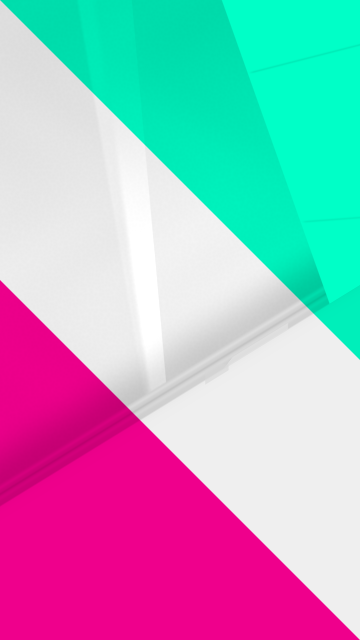
Give the GLSL for this background, as a WebGL 2 fragment shader.

```glsl
#version 300 es
precision highp float;

#define MINT vec3(0.0, 1.0, 0.78)
#define MAGENTA vec3(1.0, 0.0, 0.585)
#define PAPER 0.937
#define STRIPE_WIDTH 0.7778
#define SKIRT_START 1.407
#define SKIRT_SLOPE 0.615
#define SKIRT_HEIGHT 0.062
#define SHADE_REACH 0.20
#define GRAIN 0.012

uniform vec2 u_resolution;
out vec4 fragColor;

// Antialiased step: 0 for negative distance, 1 for positive
float edge(float d) {
    float w = 0.8 / u_resolution.x;
    return smoothstep(-w, w, d);
}

// Soft ridge centred on zero
float ridge(float d, float width) {
    return exp(-d * d / (width * width));
}

vec2 hash2(vec2 c) {
    return fract(sin(vec2(dot(c, vec2(127.1, 311.7)), dot(c, vec2(269.5, 183.3)))) * 4375.85);
}

// Cellular noise: distance to the nearest scattered point
float cells(vec2 p) {
    vec2 base = floor(p), f = fract(p);
    float nearest = 1.0;
    for (int j = -1; j <= 1; j++)
        for (int i = -1; i <= 1; i++) {
            vec2 o = vec2(i, j);
            nearest = min(nearest, length(o + hash2(base + o) - f));
        }
    return nearest;
}

// Plaster wall with a tapering beam of light
float wallLight(vec2 p, float height) {
    float left = p.x - (0.215 + 0.17 * p.y);
    float inner = p.x - (0.262 + 0.138 * p.y);
    float right = p.x - (0.366 + 0.09 * p.y);

    float leftWall = mix(0.865, 0.925, smoothstep(0.0, 0.85, p.y));
    float rightWall = mix(0.86, 0.945, smoothstep(0.0, 0.65, p.y));
    float light = mix(leftWall, rightWall, edge(right));
    light += GRAIN * (cells(p * 110.0) - 0.45);
    light += 0.004 * sin(p.x * 17.0 + 3.0 * sin(p.y * 9.0));

    // Darkening towards the skirting
    float shade = 1.0 - smoothstep(SKIRT_HEIGHT, SKIRT_HEIGHT + SHADE_REACH, height);
    light -= 0.15 * pow(shade, 1.5);

    // Outer glow and bright core of the beam
    float outer = smoothstep(-0.006, 0.006, left) * (1.0 - edge(right));
    float core = smoothstep(-0.012, 0.012, inner) * (1.0 - edge(right));
    float glow = smoothstep(0.1, 0.75, p.y);
    light += outer * mix(0.045, 0.02, glow);
    light += core * mix(-0.02, 0.075, glow);
    light -= 0.015 * ridge(inner, 0.008) * glow;
    return min(light, 1.0);
}

// Moulded skirting: a capped band with grooves
float skirtLight(vec2 p, float height) {
    float light = mix(0.79, 0.82, smoothstep(0.1, 0.6, p.x));
    light += 0.045 * ridge(height - 0.052, 0.006);
    light -= 0.05 * ridge(height - 0.034, 0.004);
    light += 0.03 * ridge(height - 0.022, 0.006);
    return light;
}

// Smooth panel with two thin seams
float panelLight(vec2 p, float side) {
    float upperSeam = p.y - (0.201 - 0.255 * (p.x - 0.70));
    float lowerSeam = p.y - (0.616 - 0.075 * (p.x - 0.845));
    float seams = ridge(upperSeam, 0.003) + 0.8 * ridge(lowerSeam, 0.003);
    return 1.0 - 0.07 * seams * smoothstep(0.0, 0.02, side);
}

void main() {
    // Width is one unit, y runs down from the top
    vec2 p = vec2(gl_FragCoord.x, u_resolution.y - gl_FragCoord.y) / u_resolution.x;
    float height = SKIRT_START - SKIRT_SLOPE * p.x - p.y;
    float panelSide = p.x - (0.616 + 0.355 * p.y);

    // Floor
    float light = PAPER - 0.02 * exp(-max(-height, 0.0) * 60.0);

    // Skirting, then the wall above it
    float room = edge(height);
    light = mix(light, skirtLight(p, height), smoothstep(-0.003, 0.004, height));
    light = mix(light, wallLight(p, height), smoothstep(-0.004, 0.004, height - SKIRT_HEIGHT));

    // Pale gap and joint along the lower ledge
    float ledge = edge(p.x - 0.62 - height * 1.5) * edge(0.80 - p.x) * (1.0 - edge(height - 0.018));
    light = mix(light, 0.90, 0.65 * ledge * room);
    float joint = edge(p.x - 0.57) * edge(0.635 - p.x) * edge(0.018 - abs(height - 0.006));
    light = mix(light, 0.84, 0.6 * joint * edge(p.y - 1.012));

    // Bright panel on the right
    light = mix(light, panelLight(p, panelSide), edge(panelSide) * room);

    // Diagonal colour overlays
    float diagonal = (p.y - p.x) * 0.7071;
    vec3 tint = mix(MINT, vec3(1.0), edge(diagonal));
    tint = mix(tint, MAGENTA, edge(diagonal - STRIPE_WIDTH * 0.7071));
    fragColor = vec4(tint * light, 1.0);
}
```
